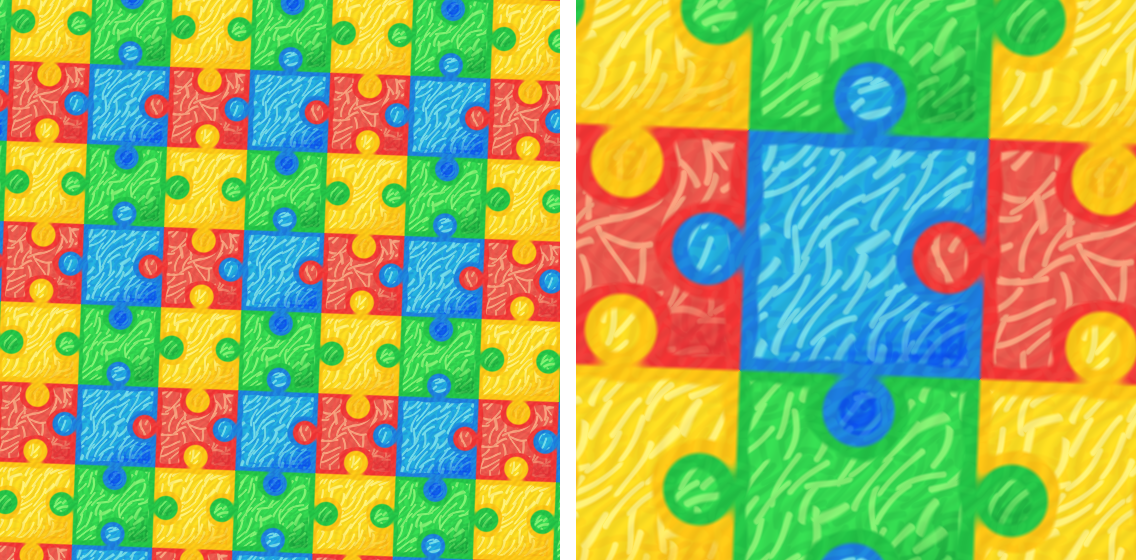
Left: the whole. Right: its middle third, enlarged.
Write a three.js fragment shader that draws this pattern.

```glsl
#define CELL 0.1432
#define TILT 0.037
#define ANCHOR vec2(0.4414, 0.7324)
#define KNOB_REACH 0.15
#define KNOB_RADIUS 0.15
#define NECK_FILLET 0.05
#define RIM_WIDTH 0.058
#define STROKE_WIDTH 0.021
#define EDGE_SOFTNESS 0.012

varying vec2 vUv;

vec2 hash2(vec2 p) {
  return fract(sin(vec2(dot(p, vec2(127.1, 311.7)), dot(p, vec2(269.5, 183.3)))) * 43758.5);
}

float smoothMin(float a, float b, float k) {
  float h = max(k - abs(a - b), 0.0) / k;
  return min(a, b) - 0.25 * h * h * k;
}

// Adds a knob (kind = 1) or cuts a socket (kind = -1) on one side
float addJoint(float d, vec2 p, vec2 side, float kind) {
  float head = length(p - side * (0.5 + kind * KNOB_REACH)) - KNOB_RADIUS;
  return kind * smoothMin(kind * d, head, NECK_FILLET);
}

// Signed distance to a piece; kind.xy is 0 or 1 for column and row parity
float pieceDistance(vec2 p, vec2 kind) {
  float d = max(abs(p.x), abs(p.y)) - 0.5;
  float upright = kind.x == kind.y ? 1.0 : -1.0;
  float sideways = 1.0 - 2.0 * kind.x;
  d = addJoint(d, p, vec2(0.0, 1.0), upright);
  d = addJoint(d, p, vec2(0.0, -1.0), upright);
  d = addJoint(d, p, vec2(-1.0, 0.0), mix(1.0, sideways, kind.y));
  return addJoint(d, p, vec2(1.0, 0.0), mix(-1.0, sideways, kind.y));
}

vec3 byKind(vec2 kind, vec3 blue, vec3 red, vec3 green, vec3 yellow) {
  return mix(mix(blue, red, kind.x), mix(green, yellow, kind.x), kind.y);
}

// Short crayon strokes, one per cell of a warped grid
float scribble(vec2 p, float scale, float slant, float spread, float seed) {
  p *= scale;
  p += 0.25 * sin(p.yx * 1.7 + seed);
  vec2 base = floor(p);
  float nearest = 1.0;
  for (int j = -1; j <= 1; j++) {
    for (int i = -1; i <= 1; i++) {
      vec2 cell = base + vec2(float(i), float(j));
      vec2 rnd = hash2(cell + seed * 17.0);
      float angle = slant + spread * (rnd.x - 0.5);
      vec2 along = vec2(cos(angle), sin(angle));
      vec2 v = p - cell - 0.25 - 0.5 * rnd;
      nearest = min(nearest, length(v - along * clamp(dot(v, along), -0.75, 0.75)));
    }
  }
  return 1.0 - smoothstep(0.3 * STROKE_WIDTH, STROKE_WIDTH, nearest / scale);
}

vec3 paintPiece(vec2 p, vec2 kind, float d) {
  float seed = 1.0 + kind.x + 2.0 * kind.y;
  vec3 rim = byKind(kind, vec3(0.11, 0.48, 0.86), vec3(0.94, 0.20, 0.20),
                    vec3(0.13, 0.75, 0.27), vec3(0.98, 0.76, 0.08));
  vec3 fill = byKind(kind, vec3(0.14, 0.69, 0.87), vec3(0.92, 0.36, 0.31),
                     vec3(0.21, 0.86, 0.32), vec3(0.98, 0.86, 0.13));
  vec3 light = byKind(kind, vec3(0.50, 0.88, 0.91), vec3(0.97, 0.67, 0.52),
                      vec3(0.56, 0.95, 0.47), vec3(1.00, 0.95, 0.52));
  vec3 dark = byKind(kind, vec3(0.04, 0.30, 0.92), vec3(0.88, 0.18, 0.20),
                     vec3(0.08, 0.61, 0.22), vec3(0.97, 0.69, 0.07));

  // Hand-drawn rim around a filled interior
  float wobble = 0.008 * (sin(19.0 * p.x + seed) + sin(23.0 * p.y - seed));
  float inner = smoothstep(RIM_WIDTH - 0.012, RIM_WIDTH + 0.012, wobble - d);
  float spread = mix(0.9, 2.4, kind.x * (1.0 - kind.y));

  // Shadow falls to the lower right, with contour lines near the outline
  float shade = smoothstep(0.12, 0.58, 0.5 * p.x - 0.85 * p.y + 2.0 * wobble);
  float contour = (0.5 + 0.5 * sin(130.0 * d + 60.0 * wobble)) * smoothstep(0.22, 0.08, -d);
  float darkMarks = scribble(p + 3.7, 12.0, 0.75, spread + 0.5, seed);
  float lightMarks = scribble(p, 8.0, 0.95, spread, seed + 5.0);

  vec3 color = mix(fill, dark, shade * (0.5 + 0.4 * contour));
  color = mix(color, dark, darkMarks * (0.18 + 0.45 * shade));
  color = mix(color, light, lightMarks * (0.85 - 0.65 * shade));
  color = mix(rim, color, inner);
  color = mix(color, fill, 0.25 * darkMarks * (1.0 - inner));

  // Waxy grain running along the strokes
  float grain = sin(70.0 * (p.x - 0.7 * p.y) + 3.0 * sin(14.0 * p.y + seed));
  return color * (1.0 + 0.025 * grain);
}

void main() {
  // Tilted board, one unit per piece
  vec2 offset = (vUv - ANCHOR) / CELL;
  float c = cos(TILT), s = sin(TILT);
  vec2 board = vec2(c * offset.x - s * offset.y, s * offset.x + c * offset.y);

  // The two closest pieces: x, y = cell, z = distance
  vec3 first = vec3(0.0, 0.0, 9.0), second = first;
  for (int j = -1; j <= 1; j++) {
    for (int i = -1; i <= 1; i++) {
      vec2 cell = floor(board) + vec2(float(i), float(j));
      float d = pieceDistance(board - cell - 0.5, mod(cell, 2.0));
      if (d < first.z) {
        second = first;
        first = vec3(cell, d);
      } else if (d < second.z) {
        second = vec3(cell, d);
      }
    }
  }

  vec3 color = paintPiece(board - first.xy - 0.5, mod(first.xy, 2.0), first.z);
  vec3 beyond = paintPiece(board - second.xy - 0.5, mod(second.xy, 2.0), second.z);
  float cover = smoothstep(-EDGE_SOFTNESS, EDGE_SOFTNESS, -first.z);
  gl_FragColor = vec4(mix(beyond, color, cover), 1.0);
}
```
